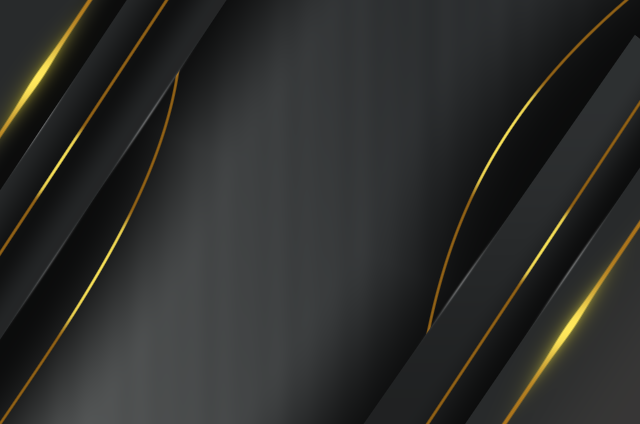
This background is drawn by a WebGL 2 fragment shader. Its source:

```glsl
#version 300 es
precision highp float;
// Dark layered panels with gold trim around a soft grey centre.
// Slanted panels come from signed line distances, the two bowed trims from
// cubic curves x(y); shadows, sheens and glows are falloffs of those distances.

uniform vec2 u_resolution;
out vec4 outColor;

const vec3 SHADOW = vec3(0.045, 0.047, 0.048);
const vec3 PANEL = vec3(0.155, 0.163, 0.167);
const vec3 GOLD_DIM = vec3(0.58, 0.39, 0.09);
const vec3 GOLD_LIT = vec3(1.0, 0.91, 0.36);
const vec3 GLOW = vec3(0.72, 0.66, 0.06);

// Signed distance to a rising line, positive on its lower right side.
float slant(vec2 p, vec2 low, vec2 high) {
  vec2 dir = normalize(high - low);
  return dot(p - low, vec2(dir.y, -dir.x));
}

// Signed distance to x = k.x + k.y*t + k.z*t^2 + k.w*t^3, positive on the right.
float bow(vec2 p, float startY, vec4 k) {
  float t = p.y - startY;
  float x = k.x + t * (k.y + t * (k.z + t * k.w));
  float slope = k.y + t * (2.0 * k.z + 3.0 * t * k.w);
  return (p.x - x) / sqrt(1.0 + slope * slope);
}

float cover(float d, float pixel) {
  return clamp(0.5 + d / pixel, 0.0, 1.0);
}

float bell(float x, float width) {
  return exp(-x * x / (width * width));
}

// Gold stroke, lit along a stretch given by its centre height and half length.
vec3 trim(vec3 base, float d, float halfWidth, float along, float litHalf, float pixel) {
  float lit = 1.0 - smoothstep(0.7 * litHalf, 1.15 * litHalf, abs(along));
  lit *= 0.65 + 0.35 * bell(along, litHalf);
  vec3 gold = mix(GOLD_DIM, GOLD_LIT, lit);
  gold *= 1.0 - 0.25 * smoothstep(0.0, halfWidth, abs(d));
  return mix(base, gold, cover(halfWidth - abs(d), pixel));
}

// Thick stroke with a hot core and a soft halo.
vec3 glowTrim(vec3 base, float d, float along, float pixel) {
  float halo = bell(along, 0.13);
  base += GLOW * 0.75 * halo * exp(-abs(d) / 0.014);
  vec3 gold = mix(GOLD_DIM * 1.15, GOLD_LIT, bell(along, 0.1));
  float halfWidth = 0.0045 + 0.004 * bell(along, 0.06);
  return mix(base, gold, cover(halfWidth - abs(d), max(pixel, 0.004)));
}

// Thin grey reflection on the edge of a panel.
vec3 sheen(float d, float along, float reach) {
  return vec3(0.27) * bell(d, 0.0028) * bell(along, reach);
}

// Grey centre, brighter at lower left, with faint upright streaks.
vec3 backdrop(vec2 p) {
  float fade = clamp((p.x + 0.2 * p.y - 0.2) / 0.95, 0.0, 1.0);
  vec3 grey = mix(vec3(0.325, 0.334, 0.334), vec3(0.175, 0.184, 0.19), fade);
  return grey + 0.003 * (sin(p.x * 61.0) + sin(p.x * 97.0 + 1.0));
}

void main() {
  vec2 uv = gl_FragCoord.xy / u_resolution;
  vec2 p = uv * vec2(1.5, 1.0);
  float pixel = 1.0 / u_resolution.y;

  // Distances of the left layers, from the corner inward.
  float glowL = slant(p, vec2(0.0, 0.682), vec2(0.211, 1.0));
  float outerL = slant(p, vec2(0.0, 0.551), vec2(0.297, 1.0));
  float trimL = slant(p, vec2(0.0, 0.402), vec2(0.391, 1.0));
  float innerL = slant(p, vec2(0.0, 0.199), vec2(0.531, 1.0));
  float bowL = bow(p, 0.0, vec4(0.0, 0.679, 0.0, -0.257));

  // Distances of the right layers, from the centre outward.
  float innerR = slant(p, vec2(0.852, 0.0), vec2(1.488, 0.918));
  float trimR = slant(p, vec2(1.002, 0.0), vec2(1.5, 0.758));
  float outerR = slant(p, vec2(1.09, 0.0), vec2(1.5, 0.605));
  float glowR = slant(p, vec2(1.182, 0.0), vec2(1.5, 0.473));
  float bowR = bow(p, 0.2285, vec4(1.006, 0.212, 0.276, 0.294));

  // Centre with the shadows cast by both sides.
  float light = smoothstep(-0.09, 0.19, min(bowL, innerL - 0.05));
  light *= smoothstep(-0.1, 0.22, min(-bowR, -innerR - 0.04));
  vec3 color = mix(SHADOW, backdrop(p), light);

  // Bowed trims, ending where they meet the panels.
  color = trim(color, bowL, 0.0036, p.y - 0.355, 0.135, pixel);
  color = trim(color, bowR, 0.0036, p.y - 0.67, 0.125, pixel);

  // Left panels, each dark toward the layer above it.
  vec3 band = mix(PANEL, SHADOW * 1.3, smoothstep(-0.1, 0.02, trimL));
  band = mix(band, PANEL * 0.9, smoothstep(0.015, 0.1, trimL));
  band = trim(band, trimL, 0.0038, p.y - 0.615, 0.08, pixel);
  band += sheen(outerL, p.y - 0.7, 0.07);
  vec3 corner = mix(PANEL, SHADOW, smoothstep(-0.04, 0.055, glowL));
  corner = glowTrim(corner, glowL, p.y - 0.815, pixel);
  band = mix(band, corner, cover(-outerL, pixel));
  color = mix(color, band, cover(-innerL, pixel));
  color += sheen(innerL, p.y - 0.72, 0.1) + 0.6 * sheen(innerL, p.y - 0.37, 0.1);

  // Right panels; the inner one is cut square at its top.
  float top = 0.918 - p.y - 0.8 * (p.x - 1.488);
  band = mix(PANEL * 0.8, PANEL * 1.15, smoothstep(0.0, 0.8, p.y));
  band = mix(band, SHADOW, smoothstep(-0.05, 0.09, trimR));
  band = trim(band, trimR, 0.0038, p.y - 0.42, 0.085, pixel);
  corner = mix(PANEL, vec3(0.215, 0.213, 0.21), smoothstep(0.0, 0.3, outerR));
  corner = glowTrim(corner, glowR, p.y - 0.225, pixel);
  band = mix(band, corner, cover(outerR, pixel));
  color = mix(color, band, cover(min(innerR, top), pixel));
  color += sheen(innerR, p.y - 0.33, 0.08) + sheen(outerR, p.y - 0.37, 0.09);

  outColor = vec4(color, 1.0);
}
```
